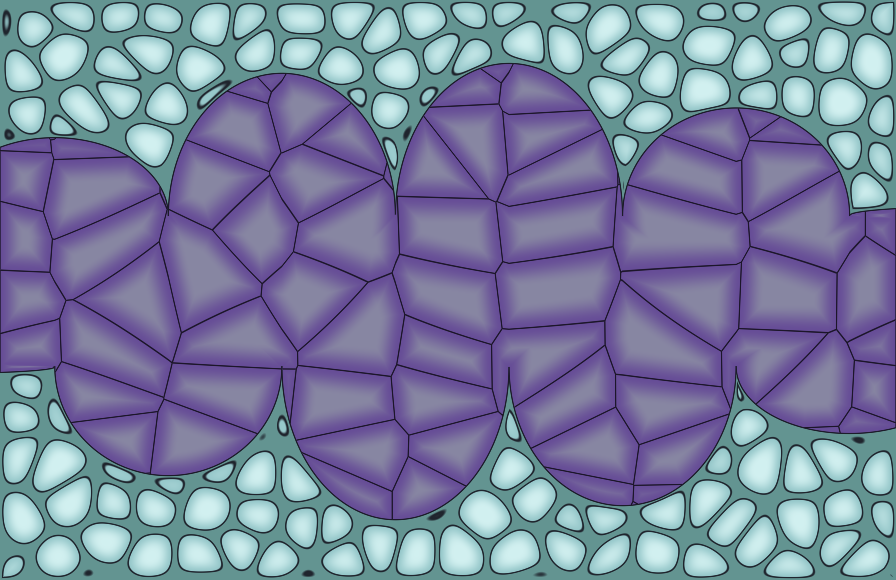
This pattern is drawn by a WebGL 1 fragment shader. Its source:

```glsl
precision highp float;
// A scalloped band of violet cells lying in a bed of pale, rounded pebbles.
// The band is a union of ellipses and a slab; both fillings are Voronoi cells
// shaded by border distance, with a soft minimum rounding the pebbles.

uniform vec2 u_resolution;

// Lengths are fractions of the canvas height.
const float LOBE_SPACING = 0.3916;
const float LOBE_RADIUS = 0.1958;
const float FIRST_LOBE = 0.0944;
const float LOBE_HEIGHT = 0.267;
const float BAND_TOP = 0.6285;
const float BAND_BOTTOM = 0.3675;
const vec2 UPPER_ENVELOPE = vec2(0.753, 0.934);  // peak x, half span
const vec2 LOWER_ENVELOPE = vec2(0.783, 0.904);
const vec2 VIOLET_CELL = vec2(0.1958, 0.088);
const vec2 PEBBLE_CELL = vec2(0.078, 0.078);
const float FAN_SLOPE = 0.3;
const float ROUNDING = 0.009;
const float PEBBLE_GAP = 0.0032;
const float LINE_HALF_WIDTH = 0.0011;

const vec3 INK = vec3(0.06, 0.05, 0.09);
const vec3 VIOLET_RIM = vec3(0.40, 0.30, 0.59);
const vec3 VIOLET_CORE = vec3(0.53, 0.525, 0.635);
const vec3 MORTAR = vec3(0.39, 0.58, 0.57);
const vec3 PEBBLE_RIM = vec3(0.57, 0.77, 0.78);
const vec3 PEBBLE_CORE = vec3(0.82, 0.94, 0.94);

vec2 hash2(vec2 p) {
  vec2 q = vec2(dot(p, vec2(127.1, 311.7)), dot(p, vec2(269.5, 183.3)));
  return fract(sin(q) * 43758.5453);
}

// Vector from p to the jittered seed of one grid cell.
vec2 seedOffset(vec2 p, vec2 id, vec2 cell, vec2 jitter) {
  return (id + 0.5 + jitter * (hash2(id) - 0.5)) * cell - p;
}

// Distance to the nearest cell border (x) and sum for its soft minimum (y).
vec2 voronoi(vec2 p, vec2 cell, vec2 jitter) {
  vec2 base = floor(p / cell);
  vec2 nearest = vec2(9.0);
  for (int j = -3; j <= 3; j++) {
    for (int i = -1; i <= 1; i++) {
      vec2 r = seedOffset(p, base + vec2(float(i), float(j)), cell, jitter);
      if (dot(r, r) < dot(nearest, nearest)) nearest = r;
    }
  }
  float border = 9.0;
  float softSum = 0.0;
  for (int j = -4; j <= 4; j++) {
    for (int i = -2; i <= 2; i++) {
      vec2 r = seedOffset(p, base + vec2(float(i), float(j)), cell, jitter);
      vec2 across = r - nearest;
      if (dot(across, across) > 0.000001) {
        float d = dot(0.5 * (nearest + r), normalize(across));
        border = min(border, d);
        softSum += exp(-d / ROUNDING);
      }
    }
  }
  return vec2(border, softSum);
}

float ellipseDistance(vec2 p, vec2 radii) {
  p = abs(p) + 0.0001;
  float k = length(p / radii);
  return k * (k - 1.0) / length(p / (radii * radii));
}

// One lobe of a row whose heights follow a parabolic envelope.
float lobeDistance(vec2 p, vec2 center, vec2 envelope) {
  float u = (center.x - envelope.x) / envelope.y;
  float height = max(LOBE_HEIGHT * (1.0 - u * u), 0.008);
  return ellipseDistance(p - center, vec2(LOBE_RADIUS, height));
}

// Signed distance to the scalloped band, negative inside.
float bandDistance(vec2 p) {
  float d = max(p.y - BAND_TOP, BAND_BOTTOM - p.y);
  for (int i = 0; i < 5; i++) {
    float x = FIRST_LOBE + float(i) * LOBE_SPACING;
    d = min(d, lobeDistance(p, vec2(x, BAND_TOP), UPPER_ENVELOPE));
    d = min(d, lobeDistance(p, vec2(x - LOBE_RADIUS, BAND_BOTTOM), LOWER_ENVELOPE));
  }
  return d;
}

void main() {
  float pixel = 1.0 / u_resolution.y;
  vec2 p = gl_FragCoord.xy * pixel;
  vec2 toFarSide = u_resolution * pixel - p;
  float frame = min(min(p.x, p.y), min(toFarSide.x, toFarSide.y));
  float band = bandDistance(p);

  // Violet cells in columns, fanned out from the upper lobes.
  float lobePhase = (p.x - FIRST_LOBE) / LOBE_SPACING;
  float fan = abs(fract(lobePhase + 0.5) - 0.5) * LOBE_SPACING;
  vec2 sheared = p - vec2(FIRST_LOBE, FAN_SLOPE * fan * smoothstep(0.3, 0.7, p.y));
  float cellEdge = voronoi(sheared, VIOLET_CELL, vec2(0.45, 0.6)).x;
  cellEdge = min(cellEdge, min(abs(band), frame));
  vec3 violet = mix(VIOLET_RIM, VIOLET_CORE, smoothstep(0.0, 0.042, cellEdge));

  // Pebbles, rounded against each other, the band and the frame.
  float softSum = voronoi(p, PEBBLE_CELL, vec2(0.8)).y;
  softSum += exp(-max(band, 0.0) / ROUNDING) + exp(-frame / ROUNDING);
  float pebble = -ROUNDING * log(softSum) - PEBBLE_GAP;
  vec3 stone = mix(PEBBLE_RIM, PEBBLE_CORE, smoothstep(-0.002, 0.022, pebble));
  stone = mix(MORTAR, stone, smoothstep(-pixel, pixel, pebble));

  // Join both fillings and ink their outlines.
  vec3 color = mix(violet, stone, smoothstep(-pixel, pixel, band));
  float outline = band < 0.0 ? cellEdge : min(abs(pebble), band);
  float ink = 1.0 - smoothstep(0.0, pixel, outline - LINE_HALF_WIDTH + 0.5 * pixel);
  gl_FragColor = vec4(mix(color, INK, 0.85 * ink), 1.0);
}
```
